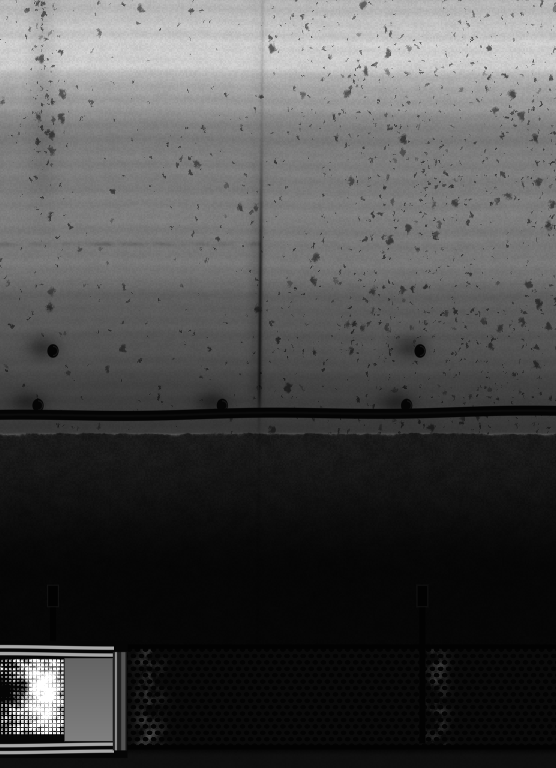
Give the GLSL for this texture, as a Shadertoy shader.

```glsl
// Weathered concrete wall with a cable, bolts, a dark mesh tray and a lit lamp box.

float hash(vec2 p) {
    p = fract(p * vec2(0.1031, 0.1137));
    p += dot(p, p.yx + 33.33);
    return fract((p.x + p.y) * p.x * 7.31 + p.y * 5.17);
}

// Nearest cell: x = distance to its point, y = its random id
vec2 cellular(vec2 p) {
    vec2 best = vec2(9, 0);
    for (int k = 0; k < 9; k++) {
        vec2 c = floor(p) + vec2(k % 3 - 1, k / 3 - 1);
        float d = length(p - c - 0.15 - 0.7 * vec2(hash(c + 11.0), hash(c + 47.0)));
        if (d < best.x) best = vec2(d, hash(c + 83.0));
    }
    return best;
}

float ripple(vec2 p) {
    float sum = 0.0, gain = 0.5;
    for (int i = 0; i < 5; i++) {
        sum += gain * sin(p.x + 1.7 * sin(p.y * 0.8)) * sin(p.y + 1.3 * sin(p.x * 0.7));
        p = mat2(1.5, 1.1, -1.1, 1.5) * p + 2.3;
        gain *= 0.6;
    }
    return sum;
}

float bump(float x, float width) { return exp(-x * x / (width * width)); }

float fill(float d) {
    float w = 0.8 / iResolution.y;
    return 1.0 - smoothstep(-w, w, d);
}

float boxDist(vec2 p, vec2 lo, vec2 hi) {
    vec2 q = abs(p - 0.5 * (lo + hi)) - 0.5 * (hi - lo);
    return max(q.x, q.y);
}

float wallTone(float y) {
    float v = mix(0.7, 0.8, smoothstep(0.0, 0.06, y));
    v = mix(v, 0.64, smoothstep(0.075, 0.12, y));
    v = mix(v, 0.48, smoothstep(0.11, 0.18, y));
    v = mix(v, 0.45, smoothstep(0.28, 0.36, y));
    v = mix(v, 0.35, smoothstep(0.35, 0.4, y));
    return mix(v, 0.22, smoothstep(0.4, 0.56, y));
}

// Dark pits: dense at the right, plus a streak at the left
float pits(vec2 p, float streak) {
    float density = 0.05 + 0.2 * smoothstep(0.22, 0.65, p.x) + 0.35 * streak;
    density *= 1.0 + 0.8 * ripple(p * 14.0);
    p += 0.004 * vec2(ripple(p * 240.0), ripple(p * 210.0 + 9.0));
    float sum = 0.0, scale = 52.0;
    for (int i = 0; i < 3; i++) {
        vec2 c = cellular(p * scale * vec2(1, 0.7) + scale);
        float id = fract(c.y * 91.0), size = 0.14 + 0.18 * id;
        sum = max(sum, (0.4 + 0.6 * id) * (1.0 - smoothstep(size * 0.3, size, c.x)) * step(c.y, density));
        scale *= 1.7;
    }
    return sum;
}

// Bolt with a soft shadow on its left
float bolt(vec2 p, float tone) {
    tone *= 1.0 - 0.4 * bump(p.x + 0.013, 0.022) * bump(p.y + 0.004, 0.015);
    tone = mix(tone, 0.02, fill(length(p * vec2(1.2, 1)) - 0.0088));
    return tone + 0.08 * fill(abs(length(p) - 0.006) - 0.0006) * step(0.0, p.x);
}

float lampBox(vec2 p, float tone) {
    tone = mix(tone, 0.02, fill(boxDist(p, vec2(-0.1, 0.835), vec2(0.166, 0.987))));
    tone = mix(tone, p.y - 0.47, fill(boxDist(p, vec2(0.084, 0.857), vec2(0.147, 0.965))));
    // Lit grid with a dark core
    vec2 g = abs(fract(p * 190.0) - 0.5);
    float glow = bump(p.x - 0.056, 0.032) * bump(p.y - 0.903, 0.05);
    float core = bump(p.x - 0.008, 0.03) * bump(p.y - 0.9, 0.017);
    float light = 0.72 + 0.6 * glow - 0.9 * core + 0.5 * ripple(p * 150.0);
    light -= (1.0 - 0.75 * glow) * smoothstep(0.25, 0.45, max(g.x, g.y));
    tone = mix(tone, clamp(light, 0.02, 1.0), fill(boxDist(p, vec2(-0.1, 0.858), vec2(0.083, 0.956))));
    // Paired rails and end post
    float mid = abs(p.y - 0.911) + 0.002 * smoothstep(0.0, 0.15, p.x);
    float rail = fill(abs(abs(mid - 0.0645) - 0.0045) - 0.0022);
    tone = mix(tone, 0.66, rail * step(p.x, 0.148));
    float post = 0.12 + 0.48 * fill(abs(p.x - 0.151) - 0.0013) + 0.2 * fill(abs(p.x - 0.1605) - 0.0028);
    return mix(tone, post, fill(boxDist(p, vec2(0.147, 0.849), vec2(0.165, 0.977))));
}

void mainImage(out vec4 fragColor, in vec2 fragCoord) {
    // Height units, y measured downward
    vec2 p = vec2(fragCoord.x, iResolution.y - fragCoord.y) / iResolution.y;
    float rough = ripple(p * 90.0), grain = hash(floor(p * 512.0)) - 0.5;

    // Upper wall
    float bands = sin(p.y * 370.0 + sin(p.x * 9.0)) + sin(p.y * 223.0 + 1.0) + sin(p.y * 97.0);
    float streak = bump(p.x - 0.055, 0.018) * (1.0 - smoothstep(0.2, 0.34, p.y));
    float tone = wallTone(p.y) * (1.0 + 0.014 * bands + 0.02 * rough + 0.06 * grain);
    tone *= (1.0 - 0.55 * pits(p, streak)) * (1.0 - 0.1 * streak);
    tone *= 1.0 - 0.15 * bump(p.y - 0.318, 0.003) * step(p.x, 0.34) * (0.5 + rough);

    // Lower wall with a pale ragged lip
    float lip = 0.565 + 0.002 * rough;
    float dark = mix(0.1, 0.022, smoothstep(0.56, 0.75, p.y)) * (1.0 + 0.15 * rough + 0.25 * grain);
    tone = mix(tone, dark, fill(lip - p.y));
    tone += 0.1 * bump(p.y - lip, 0.0018) * max(0.4 + rough, 0.0);

    // Vertical seam, faint at the top
    float depth = 0.12 + 0.5 * smoothstep(0.15, 0.36, p.y) * (1.0 - smoothstep(0.5, 0.56, p.y));
    float seam = p.x - 0.342 + 0.008 * p.y;
    tone *= 1.0 - depth * (bump(seam, 0.0024) + 0.3 * bump(seam + 0.004, 0.01)) / 1.2;

    // Bolts and cable
    for (int i = 0; i < 3; i++) tone = bolt(p - vec2(0.0495 + 0.24 * float(i), 0.528), tone);
    for (int i = 0; i < 2; i++) tone = bolt(p - vec2(0.069 + 0.478 * float(i), 0.457), tone);
    float cable = p.y - 0.5415 + 0.008 * p.x - 0.0014 * sin(p.x * 19.0 - 1.8);
    tone = mix(tone, 0.015 + 0.03 * bump(cable, 0.0015), fill(abs(cable) - 0.0065));

    // Mesh tray with two faintly lit patches
    vec2 m = p * vec2(95, 120);
    m.x += 0.5 * mod(floor(m.y), 2.0);
    float wire = smoothstep(0.28, 0.42, length(fract(m) - 0.5));
    float patches = bump(p.x - 0.195, 0.016) + bump(p.x - 0.568, 0.013);
    float mesh = 0.012 + wire * (0.028 + 0.25 * patches * clamp(0.3 + rough, 0.0, 1.0));
    float tray = boxDist(p, vec2(0.16, 0.842), vec2(0.9, 0.973));
    tone = mix(tone + 0.035 * smoothstep(0.974, 0.985, p.y), mesh, fill(tray));
    tone = mix(tone, 0.008, fill(abs(tray) - 0.003));

    // Hanging brackets
    for (int i = 0; i < 2; i++) {
        vec2 b = p - vec2(0.069 + 0.481 * float(i), 0);
        float head = boxDist(b, vec2(-0.007, 0.762), vec2(0.007, 0.79));
        float stem = boxDist(b, vec2(-0.004, 0.78), vec2(0.004, 0.838 + 0.13 * float(i)));
        tone = mix(tone, 0.008, fill(min(head, stem))) + 0.06 * fill(abs(head) - 0.0006);
    }
    fragColor = vec4(vec3(clamp(lampBox(p, tone), 0.0, 1.0)), 1);
}
```
